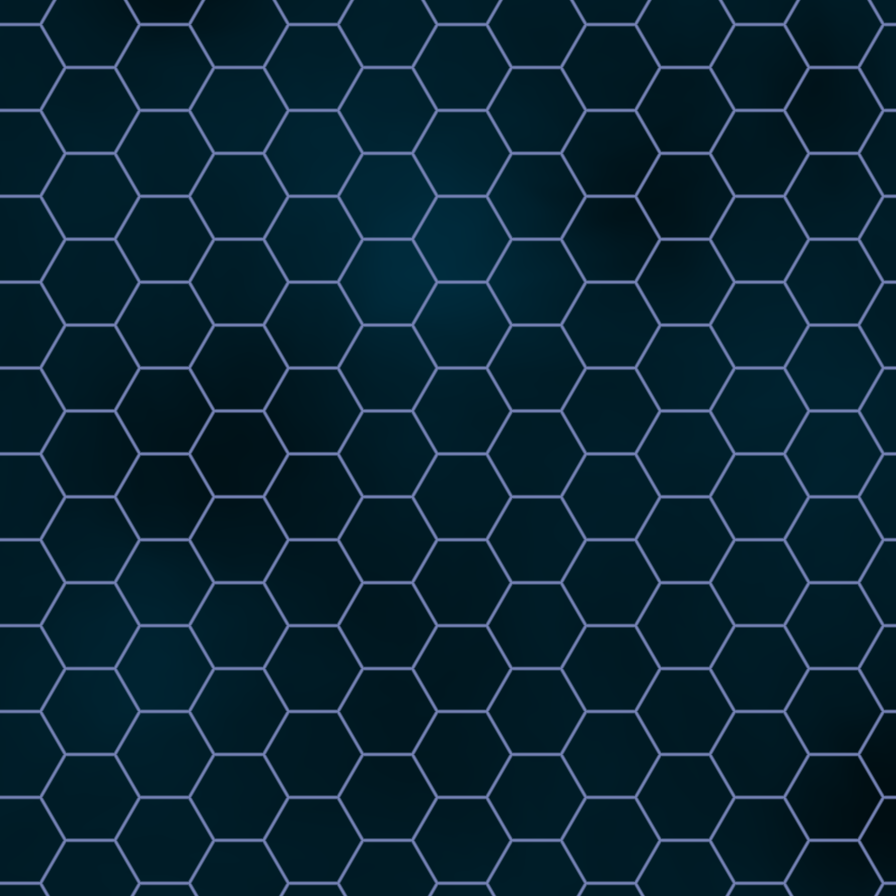
Write a WebGL 1 fragment shader that draws this pattern.

```glsl
precision highp float;

uniform vec2 u_resolution;

// Distance to the nearest edge of a flat-topped honeycomb
float honeycombEdge(vec2 p) {
  vec2 period = vec2(0.16600, 0.09584);
  vec2 even = mod(p + 0.5 * period, period) - 0.5 * period;
  vec2 odd = mod(p, period) - 0.5 * period;
  vec2 cell = abs(dot(even, even) < dot(odd, odd) ? even : odd);
  return 0.5 * period.y - max(cell.y, dot(cell, vec2(0.8660, 0.5)));
}

// Layered, rotated sines, roughly -1 to 1
float smoke(vec2 p) {
  float sum = 0.0;
  float amplitude = 0.5;
  for (int i = 0; i < 5; i++) {
    p = mat2(0.8, 0.6, -0.6, 0.8) * p * 1.8 + vec2(1.7, 4.1);
    p += 0.6 * sin(p.yx * 0.8 + sum);
    sum += amplitude * sin(p.x) * cos(p.y);
    amplitude *= 0.58;
  }
  return sum;
}

// Soft round patch of light or shade
float patchAt(vec2 p, vec2 centre, float radius) {
  vec2 offset = (p - centre) / radius;
  return exp(-dot(offset, offset));
}

// Cloudy brightness of the backdrop
float cloudTone(vec2 p) {
  vec2 warped = p + 0.05 * vec2(smoke(p * 5.0), smoke(p * 5.0 + 9.0));
  float light = 0.42 * patchAt(warped, vec2(0.51, 0.73), 0.14)
              + 0.16 * patchAt(warped, vec2(0.30, 0.90), 0.14)
              + 0.20 * patchAt(warped, vec2(0.17, 0.27), 0.10)
              + 0.16 * patchAt(warped, vec2(0.85, 0.58), 0.14);
  float shade = 0.34 * patchAt(warped, vec2(0.72, 0.79), 0.09)
              + 0.28 * patchAt(warped, vec2(0.92, 0.87), 0.09)
              + 0.32 * patchAt(warped, vec2(0.18, 0.99), 0.09)
              + 0.28 * patchAt(warped, vec2(0.22, 0.48), 0.12)
              + 0.16 * patchAt(warped, vec2(0.47, 0.30), 0.16)
              + 0.45 * patchAt(warped, vec2(0.99, 0.10), 0.14);
  return 0.50 + light - shade + 0.10 * smoke(p * 6.0 + 2.0);
}

void main() {
  vec2 p = gl_FragCoord.xy / u_resolution;

  // Dark teal clouds
  float tone = clamp(cloudTone(p), 0.0, 1.0);
  vec3 color = mix(vec3(0.0, 0.045, 0.06), vec3(0.0, 0.175, 0.245), tone);

  // Soft lavender outlines
  float edge = honeycombEdge(p - vec2(0.1006, 0.8768));
  float softness = max(0.0029, 1.2 / u_resolution.y);
  float line = 1.0 - smoothstep(0.0003, 0.0003 + softness, edge);
  color = mix(color, vec3(0.46, 0.51, 0.71), line);

  gl_FragColor = vec4(color, 1.0);
}
```
